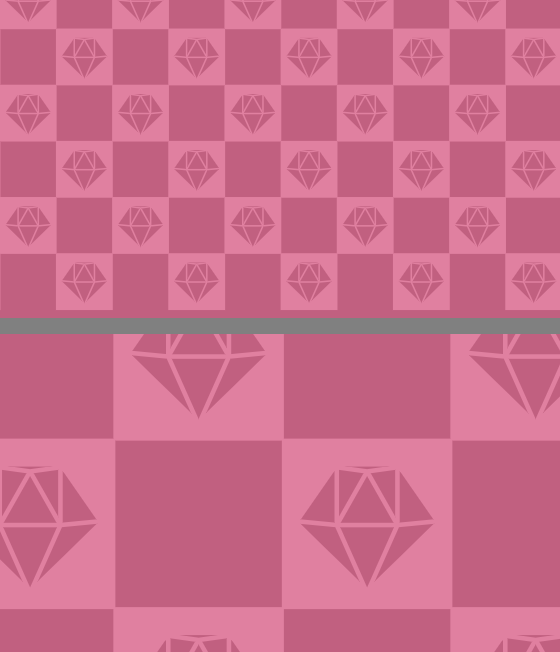
Top: the whole. Bottom: its middle third, enlarged.
Give the GLSL for this pattern, as a Shadertoy shader.

```glsl
// A two-tone pink checkerboard whose light squares each hold a faceted gem.
// The board is a signed distance built from cell parity; the gem is a convex
// outline of half-planes, cut into facets by mirrored line segments.

const vec3 ROSE = vec3(0.757, 0.376, 0.502);
const vec3 PINK = vec3(0.878, 0.502, 0.627);

const float PITCH = 0.1003;              // cell size, in canvas widths
const vec2 BOARD_ORIGIN = vec2(0.0002, 0.0148);
const float OVERLAP = 0.006;             // light squares bleed past their cell
const float CUT = 0.0135;                // half width of the facet lines

float coverage(float dist, float pixel) {
    return clamp(0.5 - dist / pixel, 0.0, 1.0);
}

// Signed distance to the line a-b, positive on its left.
float halfPlane(vec2 p, vec2 a, vec2 b) {
    vec2 dir = normalize(b - a);
    return dot(p - a, vec2(-dir.y, dir.x));
}

float segment(vec2 p, vec2 a, vec2 b) {
    vec2 pa = p - a, ba = b - a;
    return length(pa - ba * clamp(dot(pa, ba) / dot(ba, ba), 0.0, 1.0));
}

// Outline of the right half, clockwise from the flat top.
float gemOutline(vec2 p) {
    vec2 top = vec2(0.155, 0.34);
    vec2 shoulder = vec2(0.20, 0.305);
    vec2 tip = vec2(0.405, 0.01);
    vec2 point = vec2(0.0, -0.385);
    float crown = max(halfPlane(p, top, shoulder), halfPlane(p, shoulder, tip));
    return max(max(p.y - top.y, crown), halfPlane(p, tip, point));
}

// Distance to the lines that separate the facets.
float gemCuts(vec2 p) {
    vec2 girdle = vec2(0.18, -0.007);
    vec2 corner = vec2(0.18, 0.336);
    vec2 apex = vec2(0.0, 0.311);
    float d = segment(p, vec2(0.0, girdle.y), girdle);
    d = min(d, segment(p, girdle, vec2(0.42, 0.016)));
    d = min(d, segment(p, girdle, corner));
    d = min(d, segment(p, girdle, apex));
    d = min(d, segment(p, corner, apex));
    return min(d, segment(p, girdle, vec2(0.0, -0.41)));
}

float gem(vec2 p) {
    p.x = abs(p.x);
    return max(gemOutline(p), CUT - gemCuts(p));
}

void mainImage(out vec4 fragColor, in vec2 fragCoord) {
    vec2 grid = (fragCoord / iResolution.x - BOARD_ORIGIN) / PITCH;
    float pixel = 1.0 / (iResolution.x * PITCH);

    // The lowest row extends down into a plain border.
    vec2 cell = vec2(floor(grid.x), max(floor(grid.y), 0.0));
    vec2 p = grid - cell - 0.5;
    bool isLight = mod(cell.x + cell.y, 2.0) > 0.5;

    // Light squares: negative inside, ending at the border.
    vec2 edge = abs(p);
    if (!isLight && cell.y < 0.5) edge.y = max(p.y, 0.0);
    float square = max(edge.x, edge.y) - 0.5;
    float board = max(isLight ? square : -square, -grid.y) - OVERLAP;

    vec3 color = mix(ROSE, PINK, coverage(board, pixel));
    if (isLight) color = mix(color, ROSE, coverage(gem(p), pixel));
    fragColor = vec4(color, 1.0);
}
```
